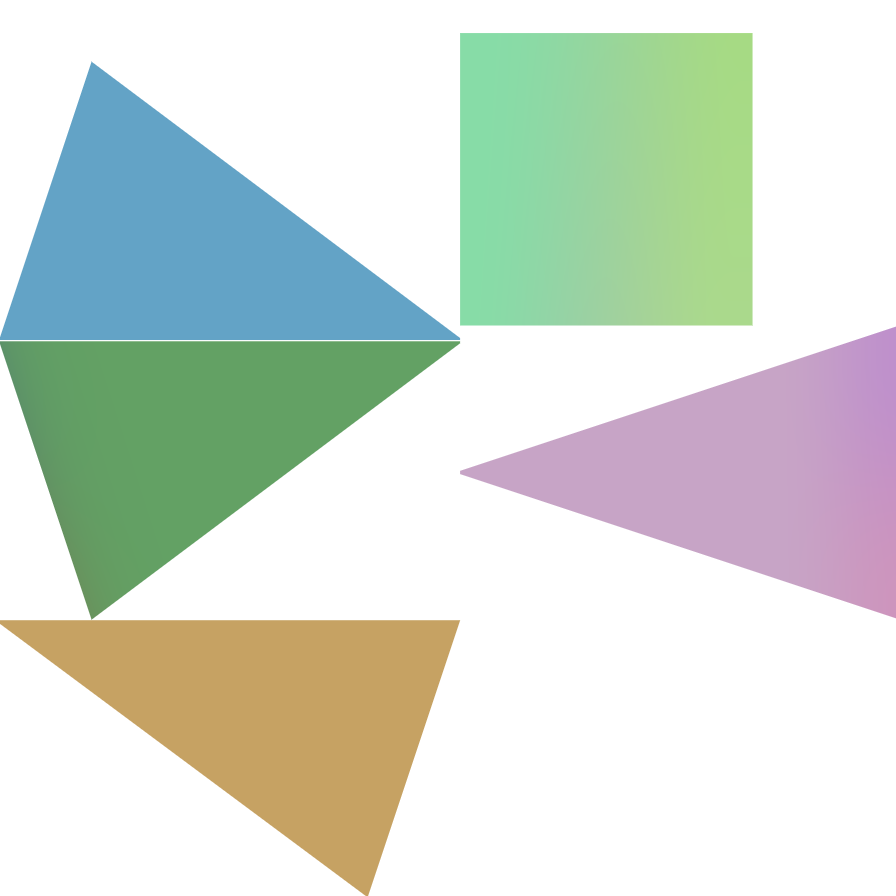
Give the GLSL for this background, as a WebGL 1 fragment shader.

```glsl
precision highp float;
// Flat pastel shapes on white: three triangles on the left, a square and a
// sideways triangle on the right, drawn from signed half-plane distances.
// The square, green and violet shapes carry soft colour gradients.

uniform vec2 u_resolution;

const float COLUMN_X = 0.5135;   // divides the left and right shapes
const vec2 SQUARE_CENTER = vec2(0.5135 + 0.1632, 0.7999);
const float SQUARE_HALF = 0.1632;

const vec3 PAPER = vec3(1.0);
const vec3 BLUE = vec3(0.388, 0.640, 0.776);
const vec3 GREEN = vec3(0.388, 0.632, 0.392);
const vec3 GREEN_COOL = vec3(0.360, 0.570, 0.410);
const vec3 GREEN_WARM = vec3(0.410, 0.575, 0.365);
const vec3 OCHRE = vec3(0.778, 0.635, 0.390);
const vec3 VIOLET = vec3(0.780, 0.644, 0.776);
const vec3 VIOLET_COOL = vec3(0.745, 0.560, 0.800);
const vec3 VIOLET_WARM = vec3(0.805, 0.580, 0.740);
const vec3 MINT = vec3(0.530, 0.862, 0.655);
const vec3 LIME = vec3(0.650, 0.856, 0.515);
const vec3 SQUARE_DIP = vec3(0.015, -0.035, 0.025);

// Signed distance to the line a-b, positive on its right side.
float edge(vec2 p, vec2 a, vec2 b) {
  vec2 d = normalize(b - a);
  return dot(p - a, vec2(d.y, -d.x));
}

// Triangle with counterclockwise corners, negative inside.
float triangle(vec2 p, vec2 a, vec2 b, vec2 c) {
  return max(edge(p, a, b), max(edge(p, b, c), edge(p, c, a)));
}

float square(vec2 p) {
  vec2 d = abs(p - SQUARE_CENTER) - SQUARE_HALF;
  return max(d.x, d.y);
}

float coverage(float dist) {
  return clamp(0.5 - dist * min(u_resolution.x, u_resolution.y), 0.0, 1.0);
}

// Mint to lime, with a muted band that strengthens towards the bottom.
vec3 squareColor(vec2 p) {
  vec2 q = (p - SQUARE_CENTER) / SQUARE_HALF * 0.5 + 0.5;
  float t = smoothstep(0.05, 0.95, q.x + 0.06 * (0.5 - q.y));
  float band = 4.0 * t * (1.0 - t);
  vec3 color = mix(MINT, LIME, t);
  color += SQUARE_DIP * band * mix(1.1, 0.6, q.y);
  return color + vec3(0.018, -0.004, 0.035) * (1.0 - q.y) * t;
}

// Darkens softly along the left side, cool above and warm below.
vec3 greenColor(vec2 p, float sideDist) {
  float shade = exp(sideDist * 32.0);
  vec3 rim = mix(GREEN_WARM, GREEN_COOL, smoothstep(0.31, 0.61, p.y));
  return mix(GREEN, rim, clamp(shade, 0.0, 1.0));
}

// Deepens towards the right border, cool above and warm below.
vec3 violetColor(vec2 p) {
  float shade = smoothstep(0.86, 1.02, p.x);
  vec3 rim = mix(VIOLET_WARM, VIOLET_COOL, smoothstep(0.33, 0.60, p.y));
  return mix(VIOLET, rim, shade);
}

void main() {
  vec2 p = gl_FragCoord.xy / u_resolution;
  float rightOfColumn = p.x - COLUMN_X;

  // Left column, clipped at its right side
  float blue = triangle(p, vec2(-0.001, 0.6205), vec2(0.5165, 0.6205),
                        vec2(0.1022, 0.9312));
  vec2 greenCorner = vec2(-0.001, 0.6191);
  vec2 greenTip = vec2(0.1022, 0.3084);
  float green = triangle(p, greenCorner, greenTip, vec2(0.5165, 0.6191));
  float ochre = triangle(p, vec2(-0.0055, 0.3078), vec2(0.4103, -0.0015),
                         vec2(0.5136, 0.3078));

  // Right column; the violet shape runs beyond the canvas
  float violet = triangle(p, vec2(0.508, 0.4727), vec2(1.1, 0.2768),
                          vec2(1.1, 0.6686));

  // Composite
  vec3 color = PAPER;
  color = mix(color, BLUE, coverage(max(blue, rightOfColumn)));
  color = mix(color, greenColor(p, edge(p, greenCorner, greenTip)),
              coverage(max(green, rightOfColumn)));
  color = mix(color, OCHRE, coverage(max(ochre, rightOfColumn)));
  color = mix(color, violetColor(p), coverage(max(violet, -rightOfColumn)));
  color = mix(color, squareColor(p), coverage(square(p)));
  gl_FragColor = vec4(color, 1.0);
}
```
